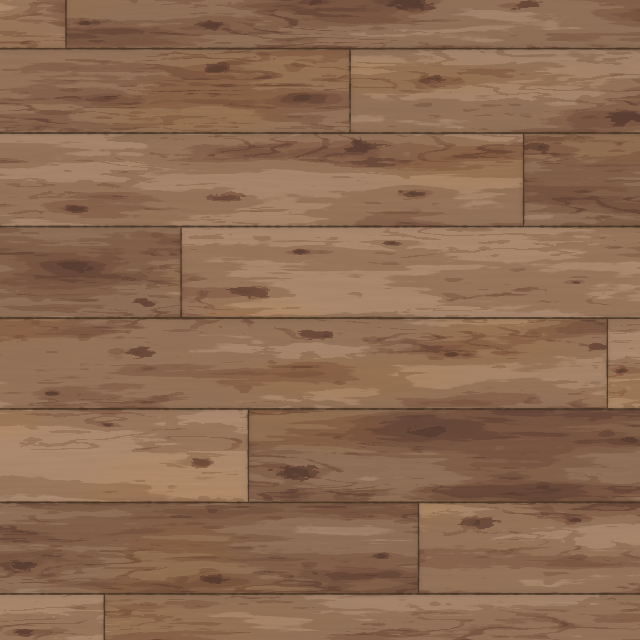
This texture is drawn by a Shadertoy shader. Its source:

```glsl
// Plank layout, listed from the bottom row up
const float seams[9] = float[9](-0.07, 0.072, 0.215, 0.361, 0.503, 0.646, 0.792, 0.924, 1.07);
const float joints[8] = float[8](0.163, 0.654, 0.388, 0.949, 0.283, 0.818, 0.547, 0.103);
// Darkness of the plank left and right of each joint
const vec2 tones[8] = vec2[8](
    vec2(-0.10, 0.02), vec2(0.15, -0.03), vec2(-0.15, 0.13), vec2(-0.02, -0.13),
    vec2(0.13, -0.12), vec2(-0.04, 0.17), vec2(0.00, 0.03), vec2(-0.14, 0.08));

float hash(vec2 p) {
    return fract(sin(dot(p, vec2(127.1, 311.7))) * 43758.5);
}

float noise(vec2 p) {
    vec2 i = floor(p), f = fract(p);
    f = f * f * (3.0 - 2.0 * f);
    return mix(mix(hash(i), hash(i + vec2(1, 0)), f.x),
               mix(hash(i + vec2(0, 1)), hash(i + vec2(1, 1)), f.x), f.y);
}

float fbm(vec2 p) {
    float sum = 0.0, amp = 0.5;
    for (int i = 0; i < 4; i++) {
        sum += amp * noise(p);
        p = p * 2.03 + 17.3;
        amp *= 0.5;
    }
    return sum;
}

// Flat paint layers with narrow soft borders
vec3 woodColor(float shade) {
    vec3 c = vec3(0.64, 0.51, 0.41);
    c = mix(c, vec3(0.57, 0.44, 0.34), smoothstep(0.32, 0.38, shade));
    c = mix(c, vec3(0.52, 0.38, 0.29), smoothstep(0.57, 0.62, shade));
    c = mix(c, vec3(0.48, 0.34, 0.26), smoothstep(0.71, 0.76, shade));
    c = mix(c, vec3(0.42, 0.29, 0.23), smoothstep(0.84, 0.90, shade));
    return mix(c, vec3(0.36, 0.25, 0.20), smoothstep(1.08, 1.20, shade));
}

void mainImage(out vec4 fragColor, in vec2 fragCoord) {
    vec2 p = fragCoord / iResolution.xy;
    float px = 1.0 / iResolution.y;

    // Find the plank
    int row = 0;
    for (int i = 1; i < 8; i++) if (p.y > seams[i]) row = i;
    float low = seams[row], high = seams[row + 1];
    float v = (p.y - low) / (high - low);
    float side = step(joints[row], p.x);
    float tone = mix(tones[row].x, tones[row].y, side);
    vec2 id = vec2(float(row) + 1.0, side * 5.0 + 2.0);
    vec2 offset = 40.0 * vec2(hash(id), hash(id + 9.7));

    // Knots darken the wood and push the grain apart
    vec2 grain = p;
    float knots = 0.0;
    float ragged = fbm(p * vec2(55.0, 170.0) + offset) - 0.47;
    for (int i = 0; i < 5; i++) {
        vec2 seed = id * 3.1 + float(i) * 7.7;
        float size = mix(0.25, 1.0, pow(hash(seed + 1.3), 1.5));
        vec2 center = vec2((float(i) + hash(seed)) / 5.0,
                           mix(low, high, mix(0.14, 0.86, hash(seed + 4.9))));
        vec2 d = (p - center) / (size * vec2(0.034, 0.012));
        float r = length(d) + ragged * 2.2;
        knots += 0.38 * (1.0 - smoothstep(0.75, 0.95, r));
        knots += 0.16 * (1.0 - smoothstep(0.25, 0.5, r));
        knots += 0.22 * exp(-dot(d * vec2(0.35, 0.7), d * vec2(0.35, 0.7)));
        grain.y -= size * 0.009 * d.y * exp(-dot(d * d, vec2(0.06, 0.16)));
    }
    grain.y += 0.004 * (noise(p * vec2(7.0, 12.0) + offset) - 0.5);

    // Broad patches and fine streaks
    vec2 g = grain + offset;
    float shade = 0.48 + tone + 1.25 * (fbm(g * vec2(3.5, 27.0)) - 0.47);
    shade += 0.20 * (fbm(g * vec2(10.0, 170.0)) - 0.47) + 0.12 * ragged;

    // Broken growth rings and short flecks
    float rings = fract(8.0 * fbm(g * vec2(3.0, 22.0) + 5.0) + 0.3 * ragged);
    float broken = smoothstep(0.50, 0.66, noise(g * vec2(5.0, 20.0) + 3.0) + 0.5 * ragged);
    shade += 0.20 * broken * (1.0 - smoothstep(0.07, 0.15, abs(rings - 0.5)));
    shade += 0.16 * smoothstep(0.80, 0.87, noise(g * vec2(20.0, 125.0)));

    // Stains along the lower edge of dark planks
    float stain = smoothstep(0.45, 0.60, fbm(g * vec2(5.0, 32.0) + 8.0));
    shade += 0.24 * stain * smoothstep(0.04, 0.12, tone) * (1.0 - smoothstep(0.08, 0.32, v));
    vec3 color = woodColor(shade + knots);

    // Gentle variation of light and warmth
    color *= 1.0 - 0.22 * tone + 0.06 * (fbm(g * vec2(14.0, 210.0)) - 0.47);
    float warm = smoothstep(0.55, 0.85, noise(g * vec2(4.0, 13.0) + 21.0));
    color *= mix(vec3(1.0), vec3(1.02, 1.0, 0.94), warm);

    // Worn seams with a faint shadow
    float wobble = 0.0009 * (noise(p * 150.0) - 0.5);
    float across = min(p.y - low, high - p.y) + wobble;
    float along = abs(p.x - joints[row]) + wobble;
    float edge = min(across, along + 0.0003);
    color *= 1.0 - 0.14 * exp(-max(edge, 0.0) / 0.003);
    float seam = 1.0 - smoothstep(0.0012 - 0.5 * px, 0.0012 + 0.7 * px, edge);
    color = mix(color, vec3(0.27, 0.20, 0.14), 0.85 * seam);

    fragColor = vec4(color, 1.0);
}
```
